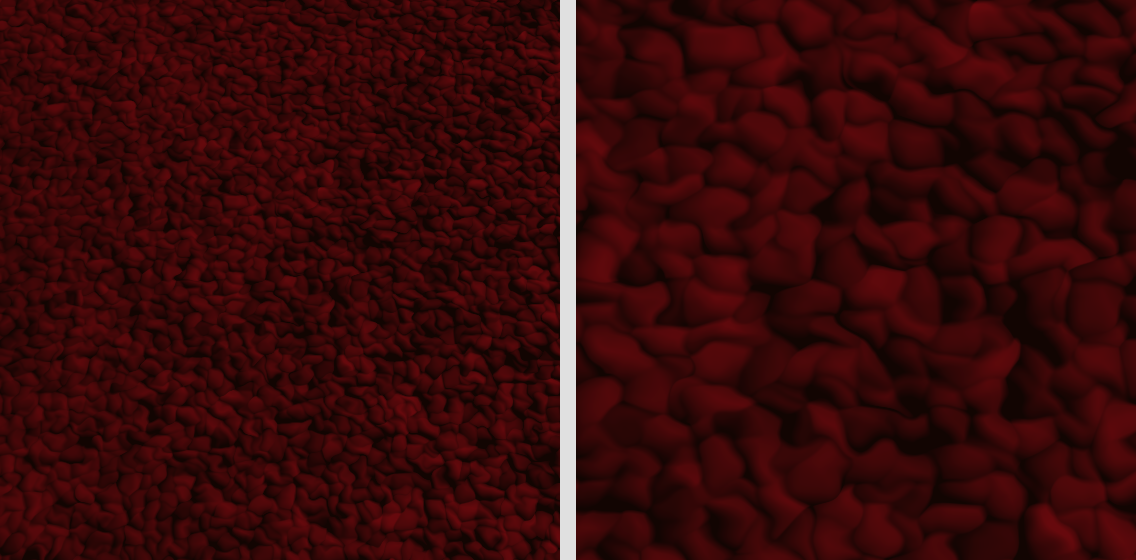
Left: the whole. Right: its middle third, enlarged.
This texture is drawn by a three.js fragment shader. Its source:

```glsl
// Dark red gravel receding upward, packed with rounded, overlapping stones.
// Each stone is an elongated dome; exponential weights melt the domes into
// one soft surface, shaded by its drop toward a low light at upper right.
varying vec2 vUv;

vec2 hash2(vec2 p) {
  vec3 q = fract(vec3(p.xyx) * vec3(0.1031, 0.1030, 0.0973));
  q += dot(q, q.yzx + 33.33);
  return fract((q.xx + q.yz) * q.zy);
}

float valueNoise(vec2 p) {
  vec2 cell = floor(p);
  vec2 f = fract(p);
  f = f * f * (3.0 - 2.0 * f);
  float low = mix(hash2(cell).x, hash2(cell + vec2(1.0, 0.0)).x, f.x);
  float high = mix(hash2(cell + vec2(0.0, 1.0)).x, hash2(cell + 1.0).x, f.x);
  return mix(low, high, f.y);
}

// Returns the surface height, the blended stone tint and the tilted face shade
vec3 stones(vec2 p, float sharpness) {
  vec2 cell = floor(p);
  vec3 sum = vec3(0.0);
  for (int y = -1; y <= 1; y++) {
    for (int x = -1; x <= 1; x++) {
      vec2 id = cell + vec2(float(x), float(y));
      vec2 rnd = hash2(id + 17.0);
      vec2 offset = p - id - 0.1 - 0.8 * hash2(id + 71.0);
      float angle = rnd.x * 3.1416;
      vec2 axis = vec2(cos(angle), sin(angle));
      vec2 q = vec2(dot(offset, axis), dot(offset, vec2(-axis.y, axis.x)));
      q *= vec2(0.8, 1.25);
      float weight = exp(sharpness * (0.42 * rnd.y - dot(q, q)));
      float tint = hash2(id + 139.0).x - 0.5;
      float face = dot(offset, hash2(id + 211.0) - 0.5);
      sum += weight * vec3(1.0, tint, face);
    }
  }
  return vec3(log(sum.x) / sharpness, sum.yz / sum.x);
}

void main() {
  // Perspective: grains shrink and flatten toward the top
  vec2 uv = vUv;
  vec2 ground = vec2((uv.x - 0.5) * (36.0 + 15.0 * uv.y),
                     uv.y * (36.0 + 16.0 * uv.y)) + 60.0;
  vec2 warp = vec2(valueNoise(ground * 1.4), valueNoise(ground * 1.4 + 43.0));
  ground += 0.6 * (warp - 0.5);

  // The right side is crisper and more harshly lit than the upper left
  float crisp = clamp(0.2 + 0.85 * uv.x - 0.25 * uv.y, 0.0, 1.0);
  float sharpness = mix(15.0, 32.0, crisp);
  vec3 here = stones(ground, sharpness);
  vec3 lit = stones(ground + vec2(0.2, 0.19), sharpness);
  float slope = clamp(here.x - lit.x, -0.3, 0.2);

  // Relief, stone tints and patches of uneven ground
  float relief = 1.05 * slope + 0.4 * (here.x - 0.04);
  relief += 0.34 * here.y + 0.5 * here.z;
  relief += 0.2 * (valueNoise(ground * 0.75 + 9.0) - 0.5);
  relief += 0.05 * (valueNoise(ground * 4.0) - 0.5);
  float patches = valueNoise(uv * 5.0 + 3.0) + valueNoise(uv * 11.0) - 1.0;
  float shade = 0.49 + relief * mix(0.8, 1.25, crisp) + 0.12 * patches;

  // Scattered deep pits, mostly on the right
  float pit = smoothstep(0.72, 0.95, valueNoise(ground * 0.7 + 27.0));
  shade -= 0.25 * pit * crisp;

  vec3 shadowRed = vec3(0.07, 0.018, 0.009);
  vec3 stoneRed = vec3(0.37, 0.034, 0.046);
  gl_FragColor = vec4(mix(shadowRed, stoneRed, clamp(shade, 0.0, 1.1)), 1.0);
}
```
